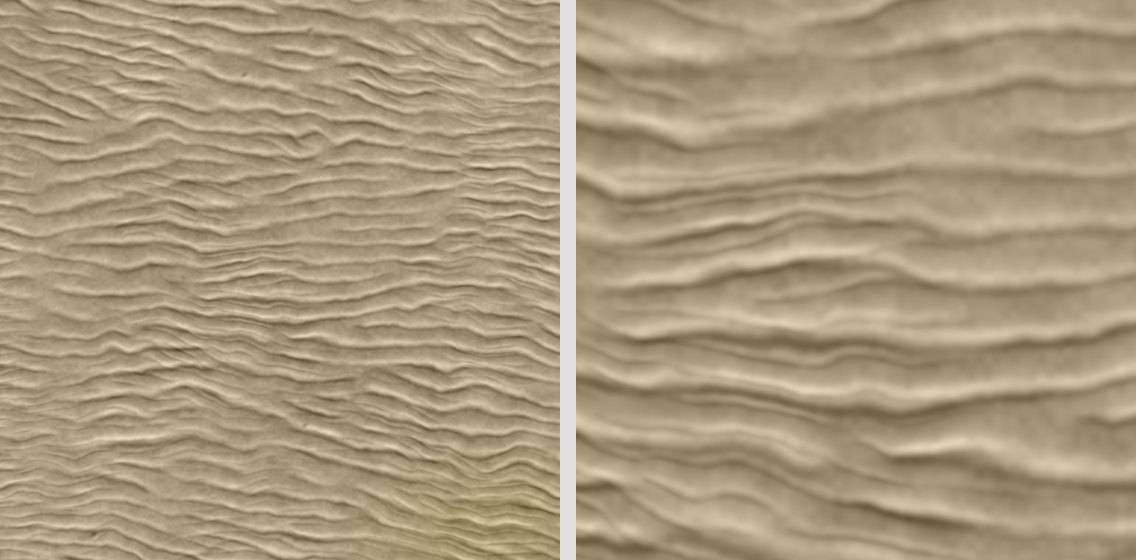
Left, the full canvas; right, a detail of the centre.
Write a Shadertoy shader that draws this texture.

```glsl
const float TAU = 6.2831853;
const vec3 SAND = vec3(0.657, 0.591, 0.474);
const vec3 OCHRE_SHIFT = vec3(0.005, 0.008, -0.032);

float hash(vec2 p) {
    return fract(sin(dot(p, vec2(127.1, 311.7))) * 43758.5453);
}

vec2 hash2(vec2 p) {
    return vec2(hash(p), hash(p + 37.3));
}

// Smooth value noise in 0..1
float noise(vec2 p) {
    vec2 i = floor(p), f = fract(p);
    f = f * f * (3.0 - 2.0 * f);
    float low = mix(hash(i), hash(i + vec2(1, 0)), f.x);
    float high = mix(hash(i + vec2(0, 1)), hash(i + vec2(1, 1)), f.x);
    return mix(low, high, f.y);
}

float signedNoise(vec2 p) {
    return 2.0 * noise(p) - 1.0;
}

// Sum of oriented waves; the complex result holds ripple phase and strength
vec2 rippleWave(vec2 p, vec2 cellSize, float frequency, float tilt, float bend) {
    vec2 home = floor(p / cellSize);
    vec2 wave = vec2(0.0);
    for (int y = -2; y <= 2; y++) {
        for (int x = -2; x <= 2; x++) {
            vec2 cell = home + vec2(x, y);
            vec2 center = (cell + hash2(cell)) * cellSize;
            vec2 offset = p - center;
            vec2 q = offset / cellSize;
            float angle = tilt + bend * signedNoise(center * 4.5 + 15.0);
            angle += 0.4 * bend * (2.0 * hash(cell + 19.0) - 1.0);
            float rate = frequency * (1.0 + 0.25 * signedNoise(center * 5.0 + 21.0));
            vec2 downhill = vec2(sin(angle), -cos(angle));
            float phase = TAU * (rate * dot(downhill, offset) + hash(cell + 71.0));
            wave += exp(-1.4 * dot(q, q)) * vec2(cos(phase), sin(phase));
        }
    }
    return wave;
}

// Periodic bump around one phase
float bump(float phase, float center, float sharpness) {
    return exp(sharpness * (cos(phase - center) - 1.0));
}

// Sunlit crest, narrow shadow and a slope that brightens towards the next crest
float rippleLight(vec2 wave, float shadowDepth) {
    float phase = atan(wave.y, wave.x);
    float strength = smoothstep(0.0, 0.9, length(wave));
    float light = bump(phase, -0.8, 2.6) - shadowDepth * bump(phase, 0.8, 4.0);
    return strength * (light + 0.3 * cos(phase + 1.3));
}

// Sparse small dark pits, each with a lit lower rim
float pits(vec2 p, float cellSize, float share) {
    vec2 cell = floor(p / cellSize);
    vec2 center = (cell + 0.25 + 0.5 * hash2(cell + 9.0)) * cellSize;
    vec2 d = (p - center) * mat2(0.9, 0.4, -0.4, 0.9);
    float present = step(hash(cell + 53.0), share);
    float dark = exp(-dot(d, d * vec2(1.0, 3.0)) / 0.00004);
    d.y += 0.007;
    float rim = exp(-dot(d, d * vec2(1.0, 3.0)) / 0.00004);
    return present * (0.4 * rim - dark);
}

void mainImage(out vec4 fragColor, in vec2 fragCoord) {
    vec2 p = fragCoord / iResolution.y;

    // Wobble the ripple lines
    vec2 warped = p;
    warped.y += 0.010 * signedNoise(p * vec2(14.0, 10.0));
    warped.y += 0.0045 * signedNoise(p * vec2(30.0, 24.0) + 40.0);
    warped.y += 0.0012 * signedNoise(p * vec2(75.0, 60.0) + 90.0);

    // Main ripples with uneven relief
    vec2 wave = rippleWave(warped, vec2(0.078, 0.044), 30.0, -0.15, 0.30);
    float shadowDepth = mix(0.7, 1.7, noise(p * vec2(16.0, 30.0) + 11.0));
    float relief = mix(0.06, 0.145, noise(p * 9.0 + 3.0));
    float light = relief * rippleLight(wave, shadowDepth);

    // Patches of finer ripples
    vec2 fineWave = rippleWave(warped + 7.0, vec2(0.055, 0.028), 48.0, -0.08, 0.40);
    float fineRelief = 0.06 * smoothstep(0.2, 0.8, noise(p * 8.0 + 33.0));
    light += fineRelief * rippleLight(fineWave, 1.2);

    // Broad tone, lumps and fine grain
    light += 0.032 * signedNoise(p * 3.5 + 60.0);
    light += 0.030 * signedNoise(p * vec2(26.0, 45.0) + 80.0);
    light += 0.030 * signedNoise(p * vec2(70.0, 105.0));
    light += 0.022 * signedNoise(p * 190.0);
    light += 0.17 * pits(p, 0.1, 0.08);

    // Ochre stain in the lower right
    float stain = 1.0 - smoothstep(0.05, 0.30, length((p - vec2(0.92, 0.02)) * vec2(0.8, 1.3)));
    vec3 color = SAND + light + OCHRE_SHIFT * stain;
    fragColor = vec4(clamp(color, 0.0, 1.0), 1.0);
}
```
